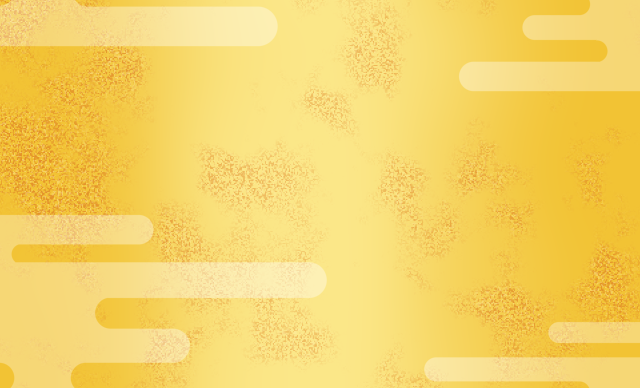
Reproduce this background procedurally as a WebGL 1 fragment shader.

```glsl
precision highp float;
uniform vec2 u_resolution;

const float ASPECT = 1.655;
const vec3 PALE = vec3(0.985, 0.905, 0.535);
const vec3 MELLOW = vec3(0.965, 0.835, 0.375);
const vec3 GOLD = vec3(0.948, 0.765, 0.205);
const vec3 RUST = vec3(0.87, 0.50, 0.14);
const vec3 FLECK = vec3(1.0, 0.93, 0.66);
const vec3 MIST = vec3(1.0, 0.99, 0.95);
const float MIST_CENTER = 0.42;
const float MIST_EDGE = 0.34;
const float GRAIN_SCALE = 290.0;
const float LEFT = -1.0;
const float RIGHT = 1.0;

float hash(vec2 p) {
  vec3 q = fract(vec3(p.xyx) * 0.1031);
  q += dot(q, q.yzx + 33.33);
  return fract((q.x + q.y) * q.z);
}

float noise(vec2 p) {
  vec2 i = floor(p);
  vec2 f = fract(p);
  f = f * f * (3.0 - 2.0 * f);
  return mix(mix(hash(i), hash(i + vec2(1.0, 0.0)), f.x),
             mix(hash(i + vec2(0.0, 1.0)), hash(i + 1.0), f.x), f.y);
}

float fbm(vec2 p) {
  float sum = 0.0;
  float weight = 0.5;
  for (int i = 0; i < 6; i++) {
    sum += weight * noise(p);
    p = mat2(1.6, 1.2, -1.2, 1.6) * p + 17.0;
    weight *= 0.56;
  }
  return sum * 0.92;
}

// Endless bar with one round tip, reaching out towards side
float bar(vec2 p, float tip, float y, float r, float side) {
  return length(vec2(min((p.x - tip) * side - r, 0.0), p.y - y)) - r;
}

// Filling between two bars, cut by a round notch open towards side
float notch(vec2 p, float tip, float y, float r, float side) {
  float fill = max(abs(p.y - y) - r - 0.006, (p.x - tip) * side - r);
  return max(fill, -bar(p, tip, y, r, side));
}

float cloudsLeft(vec2 p) {
  float d = bar(p, 0.718, 0.932, 0.051, LEFT);
  d = min(d, notch(p, 0.190, 1.016, 0.032, RIGHT));
  d = max(d, -bar(p, 0.034, 1.018, 0.032, LEFT));
  d = min(d, bar(p, 0.397, 0.408, 0.038, LEFT));
  d = min(d, notch(p, 0.030, 0.345, 0.026, RIGHT));
  d = min(d, bar(p, 0.845, 0.278, 0.046, LEFT));
  d = min(d, notch(p, 0.246, 0.193, 0.040, RIGHT));
  d = min(d, bar(p, 0.491, 0.109, 0.044, LEFT));
  d = min(d, notch(p, 0.183, 0.026, 0.039, RIGHT));
  return max(d, -bar(p, 0.037, 0.026, 0.039, LEFT));
}

float cloudsRight(vec2 p) {
  float d = bar(p, 1.187, 0.803, 0.038, RIGHT);
  d = min(d, notch(p, 1.571, 0.868, 0.028, LEFT));
  d = min(d, bar(p, 1.351, 0.929, 0.032, RIGHT));
  d = min(d, notch(p, 1.526, 0.989, 0.028, LEFT));
  d = min(d, bar(p, 1.418, 0.143, 0.027, RIGHT));
  d = min(d, bar(p, 1.097, 0.048, 0.031, RIGHT));
  return min(d, notch(p, 1.526, -0.011, 0.028, LEFT));
}

float patchAt(vec2 p, float x, float y, float r) {
  vec2 q = (p - vec2(x, y)) / r;
  return exp(-dot(q, q));
}

// Where the dusting gathers
float dusting(vec2 p) {
  float left = patchAt(p, 0.11, 0.70, 0.17) + patchAt(p, 0.20, 0.53, 0.17)
    + patchAt(p, 0.33, 0.87, 0.10) + patchAt(p, 0.46, 0.35, 0.11)
    + patchAt(p, 0.05, 0.98, 0.09) + patchAt(p, 0.42, 0.11, 0.10);
  float middle = patchAt(p, 0.67, 0.53, 0.13) + patchAt(p, 0.74, 0.17, 0.12)
    + patchAt(p, 1.06, 0.54, 0.12) + patchAt(p, 1.12, 0.43, 0.07)
    + patchAt(p, 0.96, 0.85, 0.08) + patchAt(p, 0.83, 0.74, 0.06);
  float right = patchAt(p, 1.33, 0.45, 0.09) + patchAt(p, 1.52, 0.53, 0.09)
    + patchAt(p, 1.61, 0.27, 0.12) + patchAt(p, 1.32, 0.16, 0.11);
  return min(left + middle + right, 1.0);
}

void main() {
  vec2 p = gl_FragCoord.xy / u_resolution * vec2(ASPECT, 1.0);

  // Gold leaf, pale along the middle
  float away = abs(p.x - 0.83) / 0.83;
  float depth = smoothstep(0.04, 0.92, away + 0.22 * (noise(p * 3.5 + 4.0) - 0.5));
  vec3 color = mix(PALE, MELLOW, min(depth * 2.0, 1.0));
  color = mix(color, GOLD, max(depth * 2.0 - 1.0, 0.0));

  // Ragged dusting with fine grain
  float cloudy = fbm(p * 9.0 + 3.0);
  float dust = smoothstep(0.28, 0.90, 0.62 * dusting(p) + 1.7 * (cloudy - 0.5) + 0.14);
  float grain = noise(p * GRAIN_SCALE);
  float sparkle = noise(p * GRAIN_SCALE + 71.0);
  float strength = mix(0.42, 0.72, depth);
  color = mix(color, RUST, dust * strength * smoothstep(0.30, 0.90, grain));
  color = mix(color, FLECK, dust * 0.40 * smoothstep(0.50, 0.95, sparkle));

  // Translucent cloud bands
  float edge = 0.75 / u_resolution.y;
  float clouds = min(cloudsLeft(p), cloudsRight(p));
  float veil = mix(MIST_CENTER, MIST_EDGE, smoothstep(0.3, 1.0, away));
  color = mix(color, MIST, veil * (1.0 - smoothstep(-edge, edge, clouds)));

  gl_FragColor = vec4(color, 1.0);
}
```
